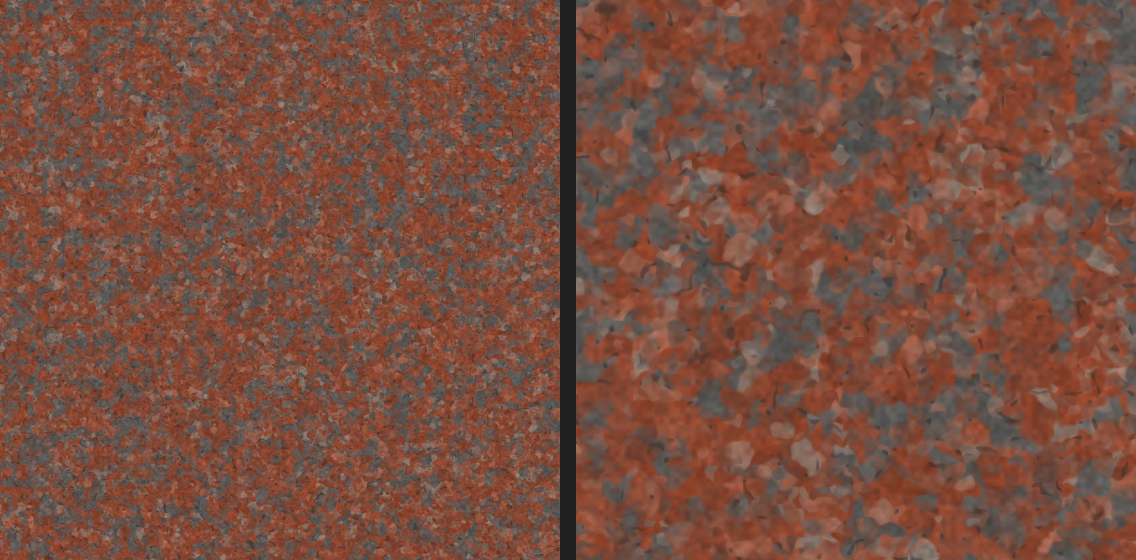
Left: the whole. Right: its middle third, enlarged.
Reproduce this texture procedurally as a Shadertoy shader.

```glsl
const vec3 RUST_RED = vec3(0.555, 0.245, 0.145);
const vec3 BROWN_RED = vec3(0.485, 0.270, 0.205);
const vec3 SLATE_GRAY = vec3(0.335, 0.335, 0.330);
const vec3 SALMON_PINK = vec3(0.60, 0.385, 0.310);
const vec3 PALE_QUARTZ = vec3(0.52, 0.455, 0.415);
const vec3 DARK_MICA = vec3(0.19, 0.17, 0.16);

float hash(vec2 p) {
    return fract(sin(dot(p, vec2(127.1, 311.7))) * 43758.5453);
}

vec2 hash2(vec2 p) {
    return vec2(hash(p), hash(p + 57.3));
}

float noise(vec2 p) {
    vec2 cell = floor(p);
    vec2 f = fract(p);
    f = f * f * (3.0 - 2.0 * f);
    float low = mix(hash(cell), hash(cell + vec2(1, 0)), f.x);
    float high = mix(hash(cell + vec2(0, 1)), hash(cell + vec2(1, 1)), f.x);
    return mix(low, high, f.y);
}

vec2 noise2(vec2 p) {
    return vec2(noise(p), noise(p + 47.0)) - 0.5;
}

// Picks the mineral of one grain; shared noise fields make minerals clump
vec3 mineral(vec2 site, vec2 id) {
    float clump = 0.50 * noise(site * 72.0) + 0.12 * noise(site * 24.0 + 31.0)
                + 0.38 * hash(id + 3.7);
    float kind = hash(id + 11.9) + 0.3 * (noise(site * 40.0 + 91.0) - 0.5);
    vec3 color = mix(RUST_RED, BROWN_RED, hash(id + 41.3));
    color = mix(color, SALMON_PINK, smoothstep(0.62, 0.92, kind));
    color = mix(color, SLATE_GRAY, smoothstep(0.51, 0.64, clump));
    color = mix(color, PALE_QUARTZ, smoothstep(0.87, 0.97, kind));
    return color * mix(0.88, 1.12, hash(id + 23.1));
}

// Voronoi grains whose borders blend softly
vec3 grains(vec2 uv, float scale, float sharpness) {
    vec2 p = uv * scale;
    vec2 cell = floor(p);
    vec3 sum = vec3(0.0);
    float total = 0.0;
    for (int y = -1; y <= 1; y++) {
        for (int x = -1; x <= 1; x++) {
            vec2 id = cell + vec2(x, y);
            vec2 site = id + hash2(id + scale);
            float weight = exp(-sharpness * distance(p, site));
            sum += weight * mineral(site / scale, id + scale);
            total += weight;
        }
    }
    return sum / total;
}

// Sparse rounded crystals, one candidate per cell
float crystals(vec2 uv, float scale, float share) {
    vec2 p = uv * scale;
    vec2 id = floor(p);
    vec2 offset = fract(p) - mix(vec2(0.35), vec2(0.65), hash2(id + 5.3));
    float radius = mix(0.16, 0.32, hash(id + 8.1));
    float present = step(1.0 - share, hash(id + 17.7));
    return present * (1.0 - smoothstep(radius * 0.6, radius, length(offset)));
}

void mainImage(out vec4 fragColor, in vec2 fragCoord) {
    vec2 uv = fragCoord / iResolution.y;

    // Ragged grain outlines
    vec2 warped = uv + 0.006 * noise2(uv * 95.0) + 0.003 * noise2(uv * 230.0 + 13.0);

    // Coarse grains with finer ones grown through them
    vec3 coarse = grains(warped, 92.0, 17.0);
    vec3 fine = grains(warped, 190.0, 12.0);
    float intergrowth = smoothstep(0.30, 0.75, noise(uv * 110.0 + 19.0));
    vec3 color = mix(coarse, fine, 0.22 + 0.45 * intergrowth);

    // Scattered large pale and pink crystals
    vec3 crystalColor = mix(PALE_QUARTZ, SALMON_PINK, noise(uv * 20.0 + 7.0)) * 1.08;
    color = mix(color, crystalColor, 0.6 * crystals(warped, 38.0, 0.05));

    // Dark mica specks and fine surface mottling
    float specks = smoothstep(0.78, 0.95, noise(warped * 185.0 + 63.0));
    color = mix(color, DARK_MICA, 0.5 * specks);
    float mottling = noise(uv * 310.0 + 29.0) + 0.6 * noise(uv * 150.0 + 83.0) - 0.8;
    color *= 1.02 + 0.20 * mottling;

    fragColor = vec4(color, 1.0);
}
```
